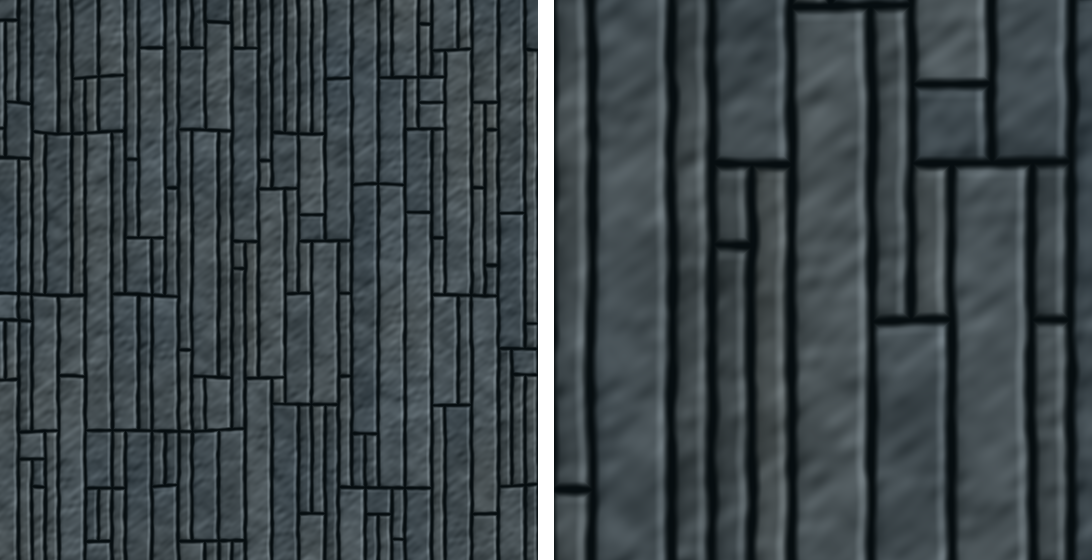
Left: the whole. Right: its middle third, enlarged.
Give the GLSL for this texture, as a WebGL 1 fragment shader.

```glsl
precision highp float;
// Wall of upright slate slabs, one or two columns wide, with dark soft joints.
uniform vec2 u_resolution;

const vec2 CELL = vec2(0.0238, 0.0488);   // column width and row height
const float PERIOD = 7.0;                 // mean slab length in rows
const float FAR = 1.0;
const vec3 JOINT_COLOR = vec3(0.025, 0.052, 0.062);
const vec3 LIGHT_COLOR = vec3(0.360, 0.402, 0.422);
const vec3 WARM_SHIFT = vec3(0.012, 0.0, -0.016);

float hash(vec2 p) {
  vec3 q = fract(p.xyx * vec3(0.1031, 0.1030, 0.0973));
  q += dot(q, q.yzx + 33.33);
  return fract((q.x + q.y) * q.z);
}

float noise(vec2 p) {
  vec2 i = floor(p);
  vec2 f = fract(p);
  f = f * f * (3.0 - 2.0 * f);
  float low = mix(hash(i), hash(i + vec2(1.0, 0.0)), f.x);
  float high = mix(hash(i + vec2(0.0, 1.0)), hash(i + 1.0), f.x);
  return mix(low, high, f.y);
}

// Candidate slab starting in a column: (column, segment, priority).
vec3 slabAt(float column, float row) {
  float y = row + floor(hash(vec2(column, 71.0)) * PERIOD);
  float k = floor((y + 0.5) / PERIOD);
  float cut = floor(hash(vec2(column + 19.0, k + 7.0)) * (PERIOD - 1.0));
  float segment = k + step(cut, y - k * PERIOD);
  return vec3(column, segment, hash(vec2(column + 43.0, segment + 131.0)));
}

// Each cell goes to the stronger of the two slabs that cover it.
vec3 ownerAt(vec2 cell) {
  vec3 before = slabAt(cell.x - 1.0, cell.y);
  vec3 here = slabAt(cell.x, cell.y);
  return before.z > here.z ? before : here;
}

// Stone identity: (column, segment, 1 if two columns wide).
vec3 stoneAt(vec2 cell) {
  vec3 owner = ownerAt(cell);
  float side = owner.x > cell.x - 0.5 ? 1.0 : -1.0;
  vec3 partner = ownerAt(cell + vec2(side, 0.0));
  float wide = 1.0 - step(0.5, abs(partner.x - owner.x));
  return vec3(owner.xy, wide);
}

// Distance to a cell side, or FAR where the same stone continues.
float jointDistance(vec3 stone, vec2 neighbor, float dist) {
  vec3 change = abs(stone - stoneAt(neighbor));
  return dot(change, vec3(1.0)) > 0.5 ? dist : FAR;
}

// Chiselled diagonal relief lit from one side.
float relief(vec2 p, float scale) {
  vec2 q = vec2(0.8 * p.x + 0.6 * p.y, 0.8 * p.y - 0.6 * p.x);
  q *= scale * vec2(0.6, 1.0);
  return noise(q) - noise(q + vec2(0.25, 0.65));
}

float band(float dist, float center, float halfWidth) {
  return 1.0 - smoothstep(0.0, halfWidth, abs(dist - center));
}

void main() {
  vec2 p = gl_FragCoord.xy / u_resolution.y;

  // Slightly uneven edges
  vec2 warp = vec2(noise(p * 38.0), noise(p * 9.0 + 50.0)) - 0.5;
  vec2 grid = (p + warp * vec2(0.0022, 0.012)) / CELL + vec2(20.6, 30.3);
  vec2 cell = floor(grid);
  vec2 nearSide = fract(grid) * CELL;
  vec2 farSide = CELL - nearSide;

  // Joints around the stone
  vec3 stone = stoneAt(cell);
  float left = jointDistance(stone, cell - vec2(1.0, 0.0), nearSide.x);
  float right = jointDistance(stone, cell + vec2(1.0, 0.0), farSide.x);
  float bottom = jointDistance(stone, cell - vec2(0.0, 1.0), nearSide.y);
  float top = jointDistance(stone, cell + vec2(0.0, 1.0), farSide.y);
  float edge = min(min(left, right), min(bottom, top));
  float face = smoothstep(0.0005, 0.0056, edge + 0.0012 * (noise(p * 90.0) - 0.5));

  // Stone surface and bevels
  float tint = hash(stone.xy + stone.z * 17.0 + 211.0);
  float tone = 0.69 + 0.15 * (tint - 0.5) + 0.05 * (stone.z - 0.5);
  tone += 0.24 * relief(p, 125.0) + 0.16 * relief(p + 3.0, 60.0);
  tone += 0.22 * (noise(p * 34.0 + 9.0) - 0.5);
  tone += 0.30 * band(right, 0.0064, 0.0042) + 0.12 * band(top, 0.0066, 0.004);
  tone -= 0.13 * (1.0 - smoothstep(0.002, 0.011, left));
  tone -= 0.10 * (1.0 - smoothstep(0.002, 0.010, bottom));

  vec3 color = mix(JOINT_COLOR, LIGHT_COLOR, face * tone);
  float warmth = noise(p * 7.0 + 30.0) + 0.5 * tint - 0.75 - 0.3 * (stone.z - 0.5);
  color += WARM_SHIFT * warmth * face;
  gl_FragColor = vec4(color, 1.0);
}
```
